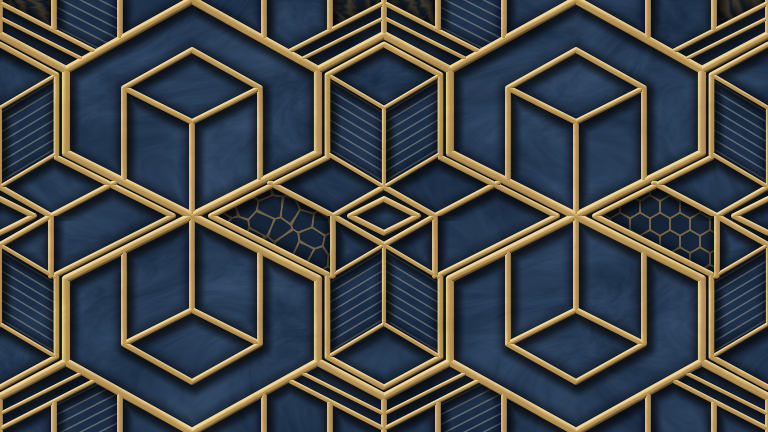
Give the GLSL for this pattern, as a WebGL 2 fragment shader.

```glsl
#version 300 es
precision highp float;
// Gilded hexagon and cube lattice over slate-blue stone, two tiles across.
// Each tile is folded about its centre; beveled bars come from segment distances,
// with ruled faces, cellular inlays and layered-sine stone between them.
uniform vec2 u_resolution;
out vec4 fragColor;
const float HEIGHT = 4.32;  // canvas height in lattice units
const float TILE = 3.84;    // tile width
const float SEAM = 1.92;    // folded x of the tile border
const float THIN = 0.029;   // half widths of the bars
const float THICK = 0.041;
const vec2 LIGHT = vec2(-0.5, 0.86);
const vec3 DEEP = vec3(0.08, 0.145, 0.235);
const vec3 SLATE = vec3(0.205, 0.295, 0.41);
const vec3 BRONZE = vec3(0.35, 0.28, 0.18);
const vec3 GOLD = vec3(0.70, 0.56, 0.32);
const vec3 PALE = vec3(0.95, 0.84, 0.58);
const vec3 SILVER = vec3(0.65, 0.64, 0.59);

vec2 hash2(vec2 p) {
  return fract(sin(vec2(dot(p, vec2(127.1, 311.7)), dot(p, vec2(269.5, 183.3)))) * 4375.85);
}
// Tile-centred coordinates, before folding
vec2 tileSpace(vec2 p) {
  return vec2(mod(p.x, TILE) - SEAM, p.y - 0.5 * HEIGHT);
}
// Keeps the nearest bar: x = signed distance, yz = offset across the bar
void bar(inout vec3 best, vec2 p, vec2 a, vec2 b, float halfWidth) {
  vec2 e = b - a;
  vec2 d = p - a - e * clamp(dot(p - a, e) / dot(e, e), 0.0, 1.0);
  float s = length(d) - halfWidth;
  if (s < best.x) best = vec3(s, d / halfWidth);
}
// Three joined bars
void path(inout vec3 best, vec2 p, vec2 a, vec2 b, vec2 c, vec2 d, float halfWidth) {
  bar(best, p, a, b, halfWidth);
  bar(best, p, b, c, halfWidth);
  bar(best, p, c, d, halfWidth);
}
vec3 lattice(vec2 p) {
  vec2 t = tileSpace(p), q = abs(t);
  vec3 b = vec3(9.0, 0.0, 0.0);
  // large hexagon, its roof and the parallel rail
  path(b, q, vec2(0.0), vec2(1.26, 0.63), vec2(1.26, 1.46), vec2(0.0, 2.16), THICK);
  bar(b, q, vec2(1.26, 1.46), vec2(SEAM, 1.81), THICK);
  path(b, q, vec2(0.19, 0.0), vec2(1.355, 0.585), vec2(1.355, 1.41), vec2(SEAM, 1.715), THIN);
  // large cube, then the small cube on the seam
  path(b, q, vec2(0.0, 1.66), vec2(0.68, 1.28), vec2(0.0, 0.94), vec2(0.0), THIN);
  bar(b, q, vec2(0.68, 1.28), vec2(0.68, 0.34), THIN);
  path(b, q, vec2(1.36, 1.41), vec2(SEAM, 1.08), vec2(SEAM, 0.29), vec2(1.36, 0.62), 0.021);
  // nested diamonds and their arms
  bar(b, q, vec2(SEAM, 0.29), vec2(1.41, 0.0), THIN);
  bar(b, q, vec2(SEAM, 0.17), vec2(1.58, 0.0), THIN);
  bar(b, q, vec2(1.41, 0.0), t.y > 0.0 ? vec2(0.78, 0.33) : vec2(1.41, 0.6), THIN);
  // gables and posts at the top and bottom
  bar(b, q, vec2(SEAM, 2.13), vec2(0.98, 1.65), 0.024);
  bar(b, q, vec2(SEAM, 1.98), vec2(1.08, 1.56), 0.02);
  path(b, q, vec2(0.72, 1.78), vec2(0.72, 2.3), vec2(1.38, 2.3), vec2(1.38, 1.87), THIN);
  bar(b, q, vec2(SEAM, 1.81), vec2(SEAM, 2.3), THIN);
  return vec3(b.x, b.yz * sign(t));
}
// Cellular edges on a staggered grid: zero jitter gives a honeycomb
float cellEdge(vec2 p, float jitter) {
  float first = 9.0, second = 9.0;
  for (int k = 0; k < 16; k++) {
    float r = floor(p.y / 0.866) + float(k / 4 - 1), shift = 0.5 * mod(r, 2.0);
    vec2 id = vec2(floor(p.x - shift) + float(k % 4 - 1), r);
    float d = length(p - vec2(id.x + shift, r * 0.866) - jitter * (hash2(id) - 0.5));
    second = min(second, max(first, d));
    first = min(first, d);
  }
  return second - first;
}
// Warped, layered sines, roughly -1 to 1
float stone(vec2 p) {
  float sum = 0.0, amp = 0.42;
  vec2 q = p * vec2(1.9, 2.6);
  for (int i = 0; i < 7; i++) {
    q = mat2(1.3, 1.05, -1.05, 1.3) * q + 0.9 * sin(q.yx + float(i));
    sum += amp * sin(q.x) * cos(0.7 * q.y);
    amp *= 0.78;
  }
  return sum;
}
float ruled(float v, float gap, float halfWidth, float px) {
  return 1.0 - smoothstep(halfWidth - px, halfWidth + px, abs(fract(v / gap) - 0.5) * gap);
}
void main() {
  float px = HEIGHT / u_resolution.y;
  vec2 p = gl_FragCoord.xy * px, t = tileSpace(p), q = abs(t);
  float grain = stone(p), eave = 2.16 - 0.556 * q.x;
  // stone ground, lighter inside the large hexagon
  bool inHexagon = q.x < 1.26 && q.y > 0.5 * q.x && q.y < eave;
  vec3 color = mix(DEEP, SLATE, clamp((inHexagon ? 0.62 : 0.48) + 0.38 * grain, 0.0, 1.0));
  // ruled cube faces and gable panels
  float slant = q.y - 0.6 * (SEAM - q.x), gable = q.y - 2.13 + 0.51 * (SEAM - q.x);
  bool onFace = q.x > 1.36 && slant > 0.29 && slant < 1.08;
  bool onGable = t.x < 0.0 && q.x > 0.72 && q.x < 1.38 && gable > 0.0 && q.y > eave;
  if (onFace || onGable)
    color = mix(mix(DEEP, color, 0.55), SILVER, 0.6 * ruled(onFace ? slant : gable, 0.098, 0.007, px));
  // dark veined corners beside the seam
  if (t.y > 0.0 && q.x > 1.38 && gable > 0.0)
    color = mix(DEEP * 0.6, BRONZE, 0.35 + 0.3 * sin(40.0 * p.x + 22.0 * p.y + 5.0 * grain));
  // cellular inlay: loose in even columns, regular in odd ones
  float reach = t.y > 0.0 ? 0.524 * (1.41 - q.x) : 1.0;
  if (t.x > 0.0 && q.x < 1.41 && q.y < min(reach, 0.504 * (q.x - 0.19))) {
    float edge = cellEdge(p / 0.2, 0.75 * mod(floor(p.x / TILE) + 1.0, 2.0));
    color = mix(mix(DEEP * 0.75, color, 0.3), GOLD, 0.6 - 0.6 * smoothstep(0.04, 0.09 + 5.0 * px, edge));
  }
  // shadows thrown and pooled beside the bars
  vec3 metal = lattice(p);
  color *= mix(0.45, 1.0, smoothstep(-0.03, 0.1, lattice(p + 0.055 * LIGHT).x));
  color *= mix(0.7, 1.0, smoothstep(0.0, 0.13, metal.x));
  // beveled gold
  float facet = dot(metal.yz, LIGHT) + 0.12 * grain;
  vec3 gilt = mix(BRONZE, GOLD, smoothstep(-0.9, -0.2, facet));
  gilt = mix(gilt, PALE, smoothstep(-0.1, 0.6, facet));
  fragColor = vec4(mix(color, gilt, 1.0 - smoothstep(-0.6 * px, 0.6 * px, metal.x)), 1.0);
}
```
